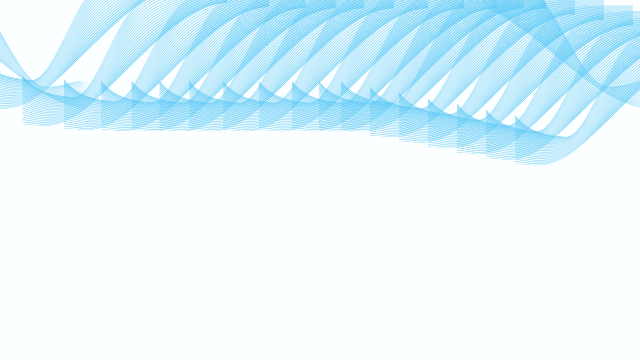
Reproduce this background procedurally as a WebGL 2 fragment shader.

```glsl
#version 300 es
precision highp float;

uniform vec2 u_resolution;
out vec4 outColor;

#define GRID 432.0          // canvas height in design units
#define RIBBONS 18
#define RIBBON_LENGTH 246.0
#define LINES 20.0          // strands per ribbon
#define HALF_WIDTH 0.6      // strand half width
#define STRAND_ALPHA 0.48
#define EDGE_ALPHA 0.32
#define PAPER vec3(0.99, 1.0, 1.0)
#define INK vec3(0.31, 0.77, 0.96)

const float PI = 3.14159265;

// Smooth inside mask for the interval lo..hi.
float band(float x, float lo, float hi, float px) {
  return smoothstep(lo - 0.5 * px, lo + 0.5 * px, x)
       * (1.0 - smoothstep(hi - 0.5 * px, hi + 0.5 * px, x));
}

// Opacity of strands spread between two curves; folds darken each rim.
float strands(float y, float top, float bottom, vec2 rim, float px) {
  float v = (y - top) / (bottom - top);
  float phase = v * LINES;
  float step1 = max(length(vec2(dFdx(phase), dFdy(phase))), 1e-4);
  float density = step1 / px;
  float dist = abs(fract(phase + 0.5) - 0.5) / density;
  float stroke = 1.0 - smoothstep(HALF_WIDTH - 0.5 * px, HALF_WIDTH + 0.5 * px, dist);
  float average = min(2.0 * HALF_WIDTH * density, 0.6);
  float cover = mix(stroke, average, smoothstep(0.5, 0.9, step1));
  float fold = rim.x * exp(-7.0 * abs(v)) + rim.y * exp(-6.0 * abs(1.0 - v));
  float aa = max(step1 / LINES, 1e-4);
  return band(v, 0.0, 1.0, aa) * (STRAND_ALPHA * cover + EDGE_ALPHA * fold);
}

// Left end of ribbon i: uneven spacing, then a regular descending run.
vec2 ribbonOrigin(float i) {
  float k = min(i - 1.0, 10.0);
  float x = 27.0 + 38.2 * k + 17.0 * sin(PI * k / 10.0) + 8.0 * sin(0.3 * PI * k);
  x += 34.8 * max(i - 11.0, 0.0);
  float y = 97.0 + 0.196 * max(x - 409.0, 0.0) - 25.0 * exp(-(x + 20.0) / 35.0);
  return vec2(x, y);
}

// Ribbon that dips, narrows and sweeps up to the right.
float risingRibbon(vec2 q, float px) {
  float u = clamp(q.x, 0.0, RIBBON_LENGTH);
  float lift = max(u - 60.0, 0.0) / 58.0;
  float dip = (u - 55.0) / 40.0;
  float top = 28.0 * (1.0 - exp(-u / 22.0)) - 139.0 * (1.0 - exp(-lift * lift));
  float bottom = 58.0 - 145.0 * smoothstep(20.0, RIBBON_LENGTH, u) + 5.0 * exp(-dip * dip);
  vec2 rim = vec2(1.0 - smoothstep(60.0, 110.0, u), smoothstep(45.0, 110.0, u));
  return strands(q.y, top, bottom, rim, px) * band(q.x, 0.0, RIBBON_LENGTH, px);
}

// Ribbon that falls from the top, pinches, then opens to the right.
float fallingRibbon(vec2 q, float px) {
  float top = 124.0 * smoothstep(40.0, 145.0, q.x) - 20.0
            - 7.0 * smoothstep(150.0, 190.0, q.x);
  float bottom = 131.0 * smoothstep(-40.0, 200.0, q.x);
  float fade = 1.0 - smoothstep(150.0, 200.0, q.x);
  return strands(q.y, top, bottom, vec2(0.8, 0.5), px)
       * smoothstep(-10.0, 15.0, q.x) * mix(0.45, 1.0, fade)
       * (1.0 - smoothstep(183.0, 200.0, q.x));
}

void main() {
  float px = GRID / u_resolution.y;
  vec2 p = gl_FragCoord.xy * px;
  p.y = GRID - p.y;

  // Light passing through all overlapping ribbons.
  float light = 1.0;
  for (int i = 0; i < RIBBONS; i++) {
    light *= 1.0 - risingRibbon(p - ribbonOrigin(float(i)), px);
  }
  for (int i = 0; i < 2; i++) {
    light *= 1.0 - fallingRibbon(p - vec2(585.0 - 675.0 * float(i), 0.0), px);
  }

  outColor = vec4(mix(INK, PAPER, light), 1.0);
}
```
